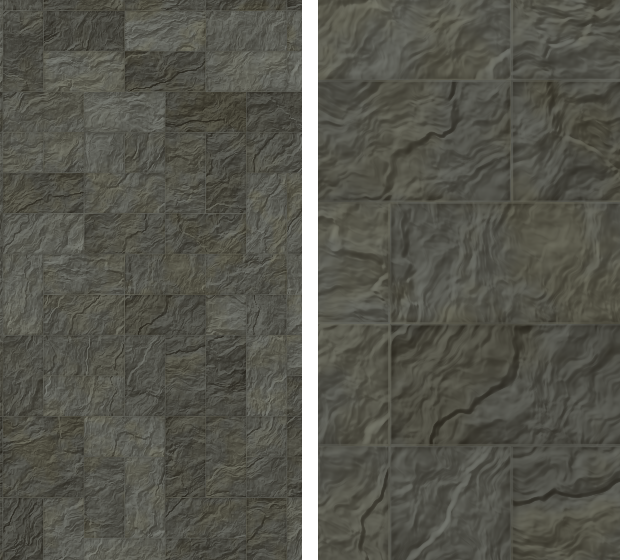
Left, the full canvas; right, a detail of the centre.
Give the GLSL for this texture, as a Shadertoy shader.

```glsl
// Dark slate wall: square cells joined into 1x1, 2x1, 1x2 and 2x2 stones.
// Bands of four rows are cut into blocks, and each block is split by hash.
// Every stone has its own grain, tone and cleft relief lit from the upper left.

#define ROWS 13.8              // cells over the canvas height
#define ORIGIN vec2(-0.07, 0.46) // grid offset in cells
#define SEAM 0.013             // half width of a seam in cells
#define RELIEF 0.20            // strength of the lit relief
#define TONE_SPREAD 0.34       // brightness range between stones
#define GRAIN_ANGLE 0.75       // mean direction of the clefts
#define LEDGE_HEIGHT 0.24      // height of the broken ledges
#define SEED 4.0

const vec3 SHADOW = vec3(0.200, 0.193, 0.165);
const vec3 LIGHT = vec3(0.465, 0.475, 0.447);
const vec3 OLIVE = vec3(1.03, 1.005, 0.92);
const vec2 TO_LIGHT = vec2(-0.6, 0.8);

float hash(vec2 p) {
    vec3 q = fract(vec3(p.xyx + SEED) * 0.1031);
    q += dot(q, q.yzx + 33.33);
    return fract((q.x + q.y) * q.z);
}

float noise(vec2 p) {
    vec2 i = floor(p), f = fract(p);
    f = f * f * f * (f * (f * 6.0 - 15.0) + 10.0);
    return mix(mix(hash(i), hash(i + vec2(1, 0)), f.x),
               mix(hash(i + vec2(0, 1)), hash(i + vec2(1, 1)), f.x), f.y);
}

float fbm(vec2 p) {
    float sum = 0.0, amp = 0.5;
    for (int i = 0; i < 4; i++) {
        sum += amp * noise(p);
        p = mat2(0.8, 0.6, -0.6, 0.8) * p * 2.03 + 17.3;
        amp *= 0.5;
    }
    return sum;
}

// Sharp crests between chipped hollows.
float chips(vec2 p) {
    float sum = 0.0, amp = 0.5;
    for (int i = 0; i < 4; i++) {
        sum += amp * (1.0 - abs(2.0 * noise(p) - 1.0));
        p = mat2(0.8, 0.6, -0.6, 0.8) * p * 2.1 + 11.9;
        amp *= 0.52;
    }
    return sum;
}

// Stone containing g: lower left corner in xy, size in zw.
vec4 findStone(vec2 g) {
    float band = floor(g.y / 4.0);
    float shift = mod(band, 2.0);
    float column = floor((g.x + shift) / 2.0);
    vec2 corner = vec2(column * 2.0 - shift, band * 4.0);
    vec2 size = vec2(2.0);
    float y = g.y - corner.y;

    // Cut the band into heights 1-2-1 or 2-2.
    if (hash(vec2(column, band) + 41.0) < 0.45) {
        if (y < 1.0 || y >= 3.0) size.y = 1.0;
        corner.y += y < 1.0 ? 0.0 : (y < 3.0 ? 1.0 : 3.0);
    } else {
        corner.y += 2.0 * floor(y / 2.0);
    }

    // Split a square block into uprights or courses.
    float pick = hash(corner + 73.0);
    bool upright = size.y > 1.5 && pick < 0.45;
    if (size.y > 1.5 && pick >= 0.45 && pick < 0.96) {
        corner.y += floor(g.y - corner.y);
        size.y = 1.0;
    }
    if (upright || (size.y < 1.5 && hash(corner + 19.0) < 0.30)) {
        corner.x += floor(g.x - corner.x);
        size.x = 1.0;
    }
    return vec4(corner, size);
}

// Cleft stone surface: chipped grain plus a few curved, sharply broken ledges.
float slateHeight(vec2 p, float angle, vec2 offset) {
    float c = cos(angle), s = sin(angle);
    vec2 q = mat2(c, -s, s, c) * p + offset;
    vec2 warp = vec2(fbm(q * 1.6), fbm(q * 1.6 + 31.7)) - 0.47;
    q += 0.6 * warp;
    float level = 1.9 * noise(q * vec2(0.6, 1.2)) + 0.45 * fbm(q * vec2(2.2, 3.4));
    float f = fract(level);
    float ledge = f * (1.0 - smoothstep(0.90, 1.0, f));
    return LEDGE_HEIGHT * ledge + 0.26 * chips(q * vec2(1.3, 2.6) + 9.0)
         + 0.40 * fbm(q * vec2(3.0, 4.8) + 5.0);
}

void mainImage(out vec4 fragColor, in vec2 fragCoord) {
    float pixel = ROWS / iResolution.y;
    vec2 g = fragCoord * pixel + ORIGIN;
    vec4 stone = findStone(g);
    vec2 local = g - stone.xy;

    // Traits of this stone
    float tone = hash(stone.xy + 5.0) - 0.5;
    float warmth = hash(stone.xy + 87.0);
    float angle = GRAIN_ANGLE + 1.7 * (hash(stone.xy + 29.0) - 0.5);
    vec2 offset = 40.0 * vec2(hash(stone.xy + 11.0), hash(stone.xy + 57.0));

    // Relief from the slope toward the light
    float reach = max(0.025, pixel);
    float here = slateHeight(local, angle, offset);
    float slope = (here - slateHeight(local + TO_LIGHT * reach, angle, offset)) / reach;
    float value = 0.49 + TONE_SPREAD * tone + RELIEF * slope / (1.0 + 0.4 * abs(slope));
    value += 0.32 * (fbm(local * 1.2 + offset) - 0.47);
    value += 0.13 * (noise(local * 19.0 + offset) - 0.5);

    // Seams: soft dark border with a thin, broken pale line
    vec2 edge = min(local, stone.zw - local);
    float gap = min(edge.x, edge.y);
    float soft = max(pixel, 0.012);
    value -= 0.13 * (1.0 - smoothstep(SEAM, SEAM + 0.06, gap));
    float line = 1.0 - smoothstep(SEAM - 0.5 * soft, SEAM + 0.5 * soft, gap);
    value = mix(value, 0.40 + 0.45 * noise(g * 2.3), 0.65 * line);

    // Cool grey stone with olive staining
    vec3 color = mix(SHADOW, LIGHT, clamp(value, -0.15, 1.15));
    float stain = warmth * smoothstep(0.35, 0.65, fbm(local * 1.8 + offset + 13.0));
    color *= mix(vec3(1.0), OLIVE, stain);
    fragColor = vec4(color, 1.0);
}
```
